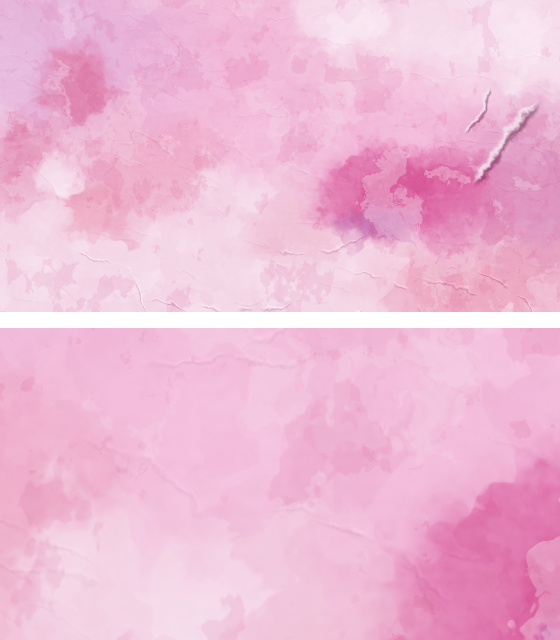
Top, the full canvas; bottom, a detail of the centre.
Reproduce this background procedurally as a Shadertoy shader.

```glsl
// Abstract pink acrylic painting: ragged washes, palette-knife dabs, flakes and thin paint ridges.
const vec3 BLUSH = vec3(0.957, 0.845, 0.905), PETAL = vec3(0.945, 0.765, 0.860);
const vec3 CANDY = vec3(0.948, 0.690, 0.835), LILAC = vec3(0.890, 0.690, 0.850);
const vec3 SALMON = vec3(0.925, 0.640, 0.740), ROSE = vec3(0.875, 0.490, 0.660);
const vec3 MAUVE = vec3(0.860, 0.550, 0.730), MAGENTA = vec3(0.860, 0.390, 0.630);
const vec3 PLUM = vec3(0.780, 0.480, 0.720), CHALK = vec3(0.975, 0.910, 0.950);

vec2 hash2(vec2 p) {
    vec3 a = fract(p.xyx * vec3(0.1031, 0.1030, 0.0973));
    a += dot(a, a.yzx + 33.33);
    return fract((a.xx + a.yz) * a.zy);
}

float corner(vec2 cell, vec2 offset) { return dot(hash2(cell) * 2.0 - 1.0, offset); }

float gradientNoise(vec2 p) {
    vec2 i = floor(p), f = p - i, e = vec2(1.0, 0.0);
    vec2 u = f * f * f * (f * (f * 6.0 - 15.0) + 10.0);
    return mix(mix(corner(i, f), corner(i + e, f - e), u.x),
               mix(corner(i + e.yx, f - e.yx), corner(i + 1.0, f - 1.0), u.x), u.y);
}

float fbm(vec2 p) {
    float sum = 0.0, amp = 1.0;
    for (int i = 0; i < 5; i++, amp *= 0.6) {
        sum += amp * gradientNoise(p);
        p = mat2(1.6, 1.2, -1.2, 1.6) * p + 7.3;
    }
    return sum;
}

vec2 rotate(vec2 p, float angle) {
    float c = cos(angle), s = sin(angle);
    return vec2(c * p.x + s * p.y, c * p.y - s * p.x);
}

// Elliptical pool of paint; softness sets the width of its rim
float pool(vec2 p, vec2 centre, vec2 radius, float softness) {
    return 1.0 - smoothstep(1.0 - softness, 1.0 + softness, length((p - centre) / radius));
}

// Crisp-edged islands of noise
float flakes(vec2 p, float level) { return smoothstep(level - 0.04, level + 0.04, fbm(p)); }

// Broad colour composition, from pale ground to dark accents
vec3 washes(vec2 p) {
    vec3 c = mix(BLUSH, PETAL, smoothstep(0.22, 0.48, p.y));
    c = mix(c, CANDY, 0.65 * pool(p, vec2(0.62, 0.75), vec2(0.46, 0.30), 0.6));
    c = mix(c, LILAC, 0.80 * pool(p, vec2(0.10, 0.84), vec2(0.42, 0.28), 0.6));
    c = mix(c, CHALK, 0.75 * pool(p, vec2(1.56, 0.86), vec2(0.42, 0.26), 0.6));
    c = mix(c, CHALK, 0.90 * pool(p, vec2(1.08, 0.93), vec2(0.13, 0.09), 0.4));
    c = mix(c, SALMON, 0.50 * pool(p, vec2(0.50, 0.48), vec2(0.24, 0.13), 0.4));
    c = mix(c, BLUSH, 0.80 * pool(p, vec2(0.74, 0.40), vec2(0.10, 0.09), 0.3));
    c = mix(c, SALMON, 0.35 * pool(p, vec2(0.92, 0.24), vec2(0.16, 0.10), 0.6));
    c = mix(c, CANDY, 0.75 * pool(p, vec2(1.34, 0.50), vec2(0.34, 0.24), 0.5));
    c = mix(c, MAUVE, 0.85 * pool(p, vec2(1.78, 0.38), vec2(0.30, 0.27), 0.5));
    c = mix(c, SALMON, 0.85 * pool(p, vec2(1.54, 0.09), vec2(0.34, 0.13), 0.5));
    c = mix(c, ROSE, 0.80 * pool(p, vec2(0.25, 0.72), vec2(0.11, 0.11), 0.6));
    c = mix(c, ROSE, 0.70 * pool(p, vec2(0.07, 0.48), vec2(0.15, 0.12), 0.6));
    c = mix(c, SALMON, 0.90 * pool(p, vec2(0.30, 0.34), vec2(0.11, 0.08), 0.5));
    c = mix(c, CHALK, 0.85 * pool(p, vec2(0.17, 0.43), vec2(0.07, 0.07), 0.4));
    c = mix(c, MAGENTA, 0.95 * pool(p, vec2(1.29, 0.38), vec2(0.26, 0.14), 0.4));
    return mix(c, PLUM, 0.75 * pool(p, vec2(1.20, 0.29), vec2(0.12, 0.05), 0.4));
}

// Knife dabs: sharp at the leading end, fading along the drag
vec3 knifeDabs(vec3 c, vec2 p, float size, float opacity, float seed) {
    vec2 g = p / size;
    for (int k = 0; k < 9; k++) {
        vec2 cell = floor(g) + vec2(k % 3 - 1, k / 3 - 1);
        vec2 centre = cell + hash2(cell + seed), rnd = hash2(cell + seed + 17.3);
        vec2 q = rotate(g - centre, mix(-1.5, 0.7, rnd.x));
        q += 0.2 * vec2(gradientNoise(q * 4.0 + cell), gradientNoise(q * 7.0 - cell));
        vec2 b = abs(q) - vec2(0.46, 0.16 + 0.22 * rnd.y);
        float cover = 1.0 - smoothstep(-0.004, 0.004, max(b.x, b.y) * size);
        vec3 paint = washes(centre * size) + vec3(0.03, 0.12, 0.08) * (rnd.y - 0.45);
        c = mix(c, paint, opacity * cover * smoothstep(-0.45, 0.3, q.x));
    }
    return c;
}

// Raised bead of paint: x is the lit crest, y the shadow beside it
vec2 ridge(vec2 p, vec2 centre, float angle, float halfLength, float width, float bend) {
    vec2 q = rotate(p - centre, angle);
    float t = q.x / halfLength;
    float y = q.y - halfLength * (bend * t * t + 0.16 * fbm(p * 1.5 / halfLength));
    float w = width * (0.4 + 0.6 * sqrt(max(1.0 - t * t, 0.0))) + 0.2 / iResolution.y;
    return (1.0 - smoothstep(0.7, 1.0, abs(t))) * vec2(exp(-y * y / (w * w)), exp(-pow(y / w + 1.7, 2.0)));
}

vec2 scatteredRidges(vec2 p, float size) {
    vec2 sum = vec2(0.0);
    for (int k = 0; k < 9; k++) {
        vec2 cell = floor(p / size) + vec2(k % 3 - 1, k / 3 - 1), rnd = hash2(cell + 83.0);
        vec2 centre = (cell + hash2(cell + 41.0)) * size;
        float strength = 0.3 + 0.7 * smoothstep(0.4, 0.15, centre.y);
        sum += strength * step(0.3, rnd.y)
             * ridge(p, centre, mix(-0.8, 0.3, rnd.x), size * (0.3 + 0.5 * rnd.y), 0.0024, rnd.x - 0.5);
    }
    return sum * smoothstep(-0.2, 0.1, gradientNoise(p * 13.0));
}

void mainImage(out vec4 fragColor, in vec2 fragCoord) {
    vec2 p = fragCoord / iResolution.y;
    vec2 ragged = p + 0.1 * vec2(fbm(p * 6.0), fbm(p * 6.0 + 31.7));
    vec3 c = knifeDabs(washes(ragged), mix(p, ragged, 0.15), 0.31, 0.50, 3.0);
    c = knifeDabs(c, mix(p, ragged, 0.3), 0.17, 0.55, 59.0);
    c = knifeDabs(c, mix(p, ragged, 0.4), 0.085, 0.40, 97.0);

    // Torn flakes and flecks, stronger on saturated paint
    float depth = smoothstep(0.12, 0.42, c.r - c.g);
    c = mix(c, BLUSH, mix(0.25, 0.4, depth) * flakes(ragged * vec2(5.0, 4.0) + 9.0, 0.2));
    c = mix(c, c * vec3(0.98, 0.90, 0.94), 0.7 * flakes(p * vec2(8.0, 6.0) + 53.0, 0.25));
    c = mix(c, ROSE, 0.6 * depth * flakes(p * 26.0 + 5.0, 0.42));
    c += (gradientNoise(p * vec2(14.0, 80.0)) * 0.5 + fbm(p * 45.0)) * mix(0.008, 0.03, depth) * vec3(0.6, 1.2, 1.0);

    // Raised paint
    vec2 relief = scatteredRidges(p, 0.27) + 0.7 * scatteredRidges(p + 3.0, 0.13).xy;
    c += 0.06 * min(relief.x, 1.0) - vec3(0.10, 0.13, 0.11) * min(relief.y, 1.0);
    vec2 crease = ridge(p, vec2(1.61, 0.55), 0.92, 0.18, 0.008, -0.15) + ridge(p, vec2(1.54, 0.64), 1.05, 0.09, 0.004, 0.2);
    c = mix(c, CHALK, 0.85 * min(crease.x, 1.0)) - 0.25 * min(crease.y, 1.0);
    fragColor = vec4(clamp(c, 0.0, 1.0), 1.0);
}
```
